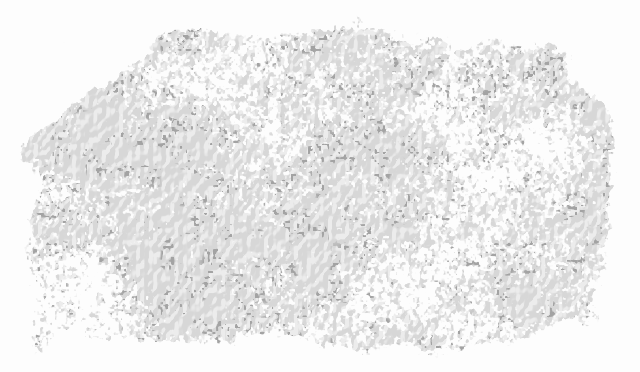
Give the GLSL for this texture, as a Shadertoy shader.

```glsl
// Worn patch of pale grey plaster with ragged, crumbling edges on white.

const vec3 WHITE = vec3(0.993);
const vec3 PLASTER = vec3(0.845);
const vec3 HIGHLIGHT = vec3(0.925);
const vec3 PIT = vec3(0.64);

// Sine-free hash of a lattice cell.
float hash(vec2 cell, float seed) {
    vec3 p = fract(vec3(cell.xyx + seed * 17.0) * vec3(0.1031, 0.1030, 0.0973));
    p += dot(p, p.yzx + 33.33);
    return fract((p.x + p.y) * p.z);
}

// Value noise that wraps after a whole number of cells per canvas.
float wrapNoise(vec2 uv, vec2 cells, float seed) {
    vec2 p = uv * cells;
    vec2 i = floor(p);
    vec2 f = fract(p);
    f = f * f * (3.0 - 2.0 * f);
    vec2 a = mod(i, cells);
    vec2 b = mod(i + 1.0, cells);
    float low = mix(hash(a, seed), hash(vec2(b.x, a.y), seed), f.x);
    float high = mix(hash(vec2(a.x, b.y), seed), hash(b, seed), f.x);
    return mix(low, high, f.y);
}

// Four wrapping octaves, normalised to 0..1.
float wrapFbm(vec2 uv, vec2 cells, float seed) {
    float sum = 0.0;
    float weight = 0.5;
    for (int k = 0; k < 4; k++) {
        sum += weight * wrapNoise(uv, cells, seed + float(k));
        cells *= 2.0;
        weight *= 0.5;
    }
    return sum / 0.9375;
}

float roundedBox(vec2 p, vec2 halfSize, float radius) {
    vec2 q = abs(p) - halfSize + radius;
    return length(max(q, 0.0)) + min(max(q.x, q.y), 0.0) - radius;
}

// Depth inside the patch, in canvas heights; negative is outside.
float patchDepth(vec2 uv, float aspect) {
    vec2 p = uv - 0.5;
    float leftSide = 1.0 - smoothstep(-0.3, 0.3, p.x);
    float taper = smoothstep(0.1, 0.45, p.y) * mix(0.07, 0.2, leftSide);
    vec2 halfSize = vec2((0.462 - taper) * aspect, 0.43);
    float ragged = wrapFbm(uv, vec2(9.0, 5.0), 3.0) - 0.5;
    return 0.18 * ragged - roundedBox(p * vec2(aspect, 1.0), halfSize, 0.07);
}

// How much plaster remains: broad worn areas, one bare band, thin rim.
float plasterDensity(vec2 uv, float depth) {
    float worn = wrapFbm(uv, vec2(7.0, 5.0), 11.0) - 0.5;
    float bandY = (uv.y - 0.47) / 0.06;
    float bareBand = exp(-bandY * bandY) * (1.0 - smoothstep(0.4, 0.75, uv.x));
    float rim = 1.0 - smoothstep(-0.015, 0.035, depth);
    return 0.17 + 1.3 * worn - 0.22 * bareBand - 0.9 * rim;
}

// Fine crumbs, slightly taller than wide.
float crumbs(vec2 uv) {
    float coarse = wrapNoise(uv, vec2(170.0, 86.0), 21.0);
    float fine = wrapNoise(uv, vec2(300.0, 168.0), 22.0);
    return mix(coarse, fine, 0.42) - 0.5;
}

// Slanted light over upright ridges.
float ridgeLight(vec2 uv, vec2 lightStep) {
    vec2 cells = vec2(150.0, 62.0);
    float here = wrapNoise(uv, cells, 31.0);
    float beyond = wrapNoise(uv + lightStep, cells, 31.0);
    return smoothstep(-0.04, 0.12, here - beyond);
}

// Small dark pits gathered in loose clusters.
float pits(vec2 uv) {
    float cluster = smoothstep(0.45, 0.65, wrapNoise(uv, vec2(42.0, 24.0), 41.0));
    float speck = smoothstep(0.7, 0.82, wrapNoise(uv, vec2(230.0, 134.0), 42.0));
    return cluster * speck;
}

void mainImage(out vec4 fragColor, in vec2 fragCoord) {
    vec2 uv = fragCoord / iResolution.xy;
    float depth = patchDepth(uv, iResolution.x / iResolution.y);

    // Coverage of the remaining plaster
    float level = plasterDensity(uv, depth) + crumbs(uv);
    float cover = smoothstep(-0.09, 0.09, level);

    // Shading of its surface
    vec3 surface = mix(PLASTER, HIGHLIGHT, ridgeLight(uv, vec2(0.002, -0.003)));
    surface = mix(surface, PIT, pits(uv));

    fragColor = vec4(mix(WHITE, surface, cover), 1.0);
}
```
